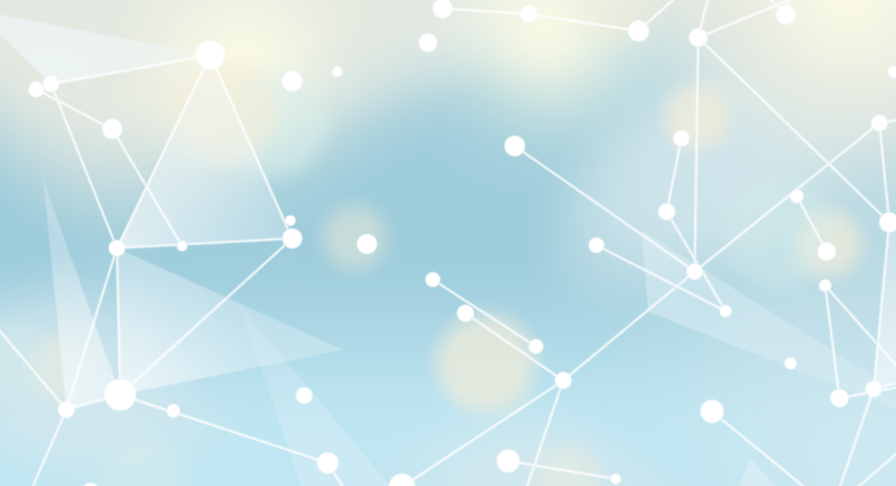
Give the GLSL for this background, as a Shadertoy shader.

```glsl
// Pale blue and cream blur with warm soft light discs, under a white network.
// The blur is layered sines and glows; the network joins jittered cell points
// with thin lines, round nodes and translucent triangular facets.

float hash(vec2 c) {
    vec3 q = fract(c.xyx * vec3(0.1031, 0.1030, 0.0973));
    q += dot(q, q.yzx + 33.33);
    return fract((q.x + q.y) * q.z);
}

vec2 nodeAt(vec2 c) {
    return c + 0.08 + 0.84 * vec2(hash(c + 3.7), hash(c + 41.3));
}

// Nodes grow denser towards the upper right.
bool present(vec2 c, float cell, float density, vec2 seed) {
    vec2 pos = (c - seed) * cell;
    float crowd = smoothstep(1.2, 2.2, pos.x + pos.y);
    return hash(c + 90.1) < density + 0.35 * crowd;
}

float segment(vec2 p, vec2 a, vec2 b) {
    vec2 ab = b - a;
    float t = clamp(dot(p - a, ab) / dot(ab, ab), 0.0, 1.0);
    return length(p - a - ab * t);
}

float side(vec2 p, vec2 a, vec2 b) {
    vec2 e = b - a;
    return (e.x * (p.y - a.y) - e.y * (p.x - a.x)) / length(e);
}

float facet(vec2 p, vec2 a, vec2 b, vec2 c, float soft) {
    float turn = sign(side(c, a, b));
    float d = min(min(turn * side(p, a, b), turn * side(p, b, c)), turn * side(p, c, a));
    return smoothstep(-soft, soft, d);
}

// x: cover of the translucent facets, y: cover of lines and nodes.
vec2 network(vec2 p, float cell, float density, float radius, float facets, vec2 seed) {
    vec2 q = p / cell + seed;
    vec2 cover = vec2(0.0);
    float soft = 0.0032 / cell;
    for (int y = -2; y <= 2; y++)
    for (int x = -2; x <= 1; x++) {
        vec2 c = floor(q) + vec2(x, y);
        if (!present(c, cell, density, seed)) continue;
        vec2 a = nodeAt(c);
        bool filled = hash(c + 63.5) < facets;

        // Node size leans small, with a few large ones.
        float pick = hash(c + 12.9);
        float r = radius * mix(0.55, 1.25, pick * pick) / cell;
        cover.y = max(cover.y, smoothstep(soft, -soft, length(q - a) - r));

        // Lines to the right, upper right, upper and lower right cells.
        for (int k = 0; k < 4 && radius > 0.0; k++) {
            vec2 o = k < 3 ? vec2(k < 2 ? 1 : 0, k > 0 ? 1 : 0) : vec2(1, -1);
            if (!present(c + o, cell, density, seed)) continue;
            bool outline = filled && (k == 0 || k == 2);
            if (!outline && hash(c * 1.7 + float(k) * 23.1) > 0.36) continue;
            float d = segment(q, a, nodeAt(c + o)) - 0.0024 / cell;
            cover.y = max(cover.y, 0.85 * smoothstep(soft, -soft, d));
        }

        if (filled) {
            float f = facet(q, a, nodeAt(c + vec2(1, 0)), nodeAt(c + vec2(0, 1)), soft);
            f *= mix(0.8, 0.3, clamp(length(q - a) / 1.2, 0.0, 1.0));
            cover.x = 1.0 - (1.0 - cover.x) * (1.0 - f);
        }
    }
    return cover;
}

vec3 blurredSky(vec2 p, float aspect) {
    vec3 col = mix(vec3(0.75, 0.90, 0.95), vec3(0.62, 0.80, 0.86), smoothstep(0.08, 0.52, p.y));
    float cloud = sin(p.x * 4.3 + 1.7 * sin(p.y * 3.1)) * sin(p.y * 5.2 - p.x * 1.9 + 0.8);
    col = mix(col, vec3(0.84, 0.91, 0.93), 0.7 * smoothstep(0.0, 0.9, cloud));
    col = mix(col, vec3(0.86, 0.92, 0.93), 0.45 * smoothstep(1.25, 1.8, p.x + 0.3 * p.y));

    // Cream haze along the top, thinnest just right of the middle.
    float haze = p.y + 0.16 * cos(3.7 * (p.x - 0.3)) + 0.03 * sin(p.x * 9.0);
    col = mix(col, vec3(0.89, 0.91, 0.88), smoothstep(0.62, 0.98, haze));

    // Wide yellow glows near the upper edge.
    for (int i = 0; i < 3; i++) {
        float k = float(i);
        vec2 d = p - vec2(aspect * (0.27 + 0.34 * k), 0.86 + 0.08 * k);
        col = mix(col, vec3(0.98, 0.98, 0.90), 0.95 * exp(-dot(d, d) / 0.032));
    }

    // Soft out-of-focus discs, mostly warm.
    for (int i = 0; i < 12; i++) {
        float k = float(i);
        vec2 center = vec2(aspect * fract(k * 0.618 + 0.07), fract(k * 0.753 + 0.24));
        float r = mix(0.07, 0.12, hash(vec2(k, 5.0)));
        float disc = smoothstep(r + 0.025, r - 0.045, length(p - center));
        vec3 tint = mod(k, 3.0) < 2.0 ? vec3(0.95, 0.93, 0.85) : vec3(0.84, 0.93, 0.92);
        col = mix(col, tint, disc * mix(0.4, 0.8, hash(vec2(k, 8.0))));
    }
    return col;
}

void mainImage(out vec4 fragColor, in vec2 fragCoord) {
    vec2 p = fragCoord / iResolution.y;
    vec3 col = blurredSky(p, iResolution.x / iResolution.y);

    vec2 large = network(p, 0.28, 0.8, 0.030, 0.28, vec2(17.3, 8.6));
    vec2 small = network(p, 0.17, 0.32, 0.019, 0.0, vec2(52.1, 31.4));
    vec2 veil = network(p, 0.58, 0.9, 0.0, 0.45, vec2(71.4, 12.2));

    col = mix(col, vec3(0.92, 0.96, 0.98), 0.5 * veil.x);
    col = mix(col, vec3(0.94, 0.97, 0.98), large.x);
    col = mix(col, vec3(1.0), max(large.y, small.y));
    fragColor = vec4(col, 1.0);
}
```
